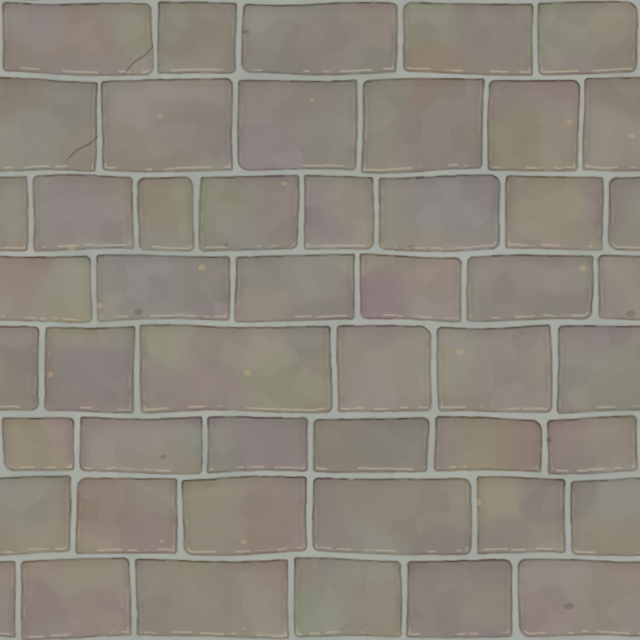
Write a WebGL 2 fragment shader that draws this texture.

```glsl
#version 300 es
precision highp float;

uniform vec2 u_resolution;
out vec4 fragColor;

const float TAU = 6.28319;

// Courses from bottom to top: lower edges, stones per course, first joint
const float LEVEL[9] = float[](0.0, .130, .258, .352, .495, .605, .729, .880, 1.0);
const float COUNT[8] = float[](5., 5., 6., 5., 5., 7., 5., 5.);
const float START[8] = float[](.029, .115, .0, .065, .147, .048, .155, .0);

vec3 hash(vec2 p) {
    vec3 q = fract(p.xyx * vec3(.1031, .1030, .0973));
    q += dot(q, q.yxz + 33.33);
    return fract((q.xxy + q.yzz) * q.zyx);
}

// Soft cellular noise: blended random colours, tiling after n cells
vec3 daubs(vec2 p, float n, float sharpness) {
    vec2 cell = floor(p * n), f = fract(p * n);
    vec3 sum = vec3(0);
    float total = 0.0;
    for (int y = -1; y <= 1; y++)
    for (int x = -1; x <= 1; x++) {
        vec2 o = vec2(x, y), id = mod(cell + o, n) + n;
        vec2 away = o + .15 + .7 * hash(id).xy - f;
        float weight = exp(-sharpness * dot(away, away));
        sum += weight * hash(id + 71.0);
        total += weight;
    }
    return sum / total;
}

// Position of the i-th upright joint in a course
float joint(int row, float i) {
    float k = mod(i, COUNT[row]);
    float shift = .58 * (hash(vec2(k + 3.0, row * 7 + 5)).x - .5) * step(.5, k);
    return START[row] + (i + shift) / COUNT[row];
}

float roundedBox(vec2 p, vec2 halfSize, float r) {
    vec2 a = abs(p) - halfSize + r;
    return length(max(a, 0.0)) + min(max(a.x, a.y), 0.0) - r;
}

float ridge(float x, float width) {
    return exp(-x * x / (width * width));
}

void main() {
    vec2 p = gl_FragCoord.xy / u_resolution;
    float px = 1.0 / min(u_resolution.x, u_resolution.y);

    // Slight hand-drawn wobble
    vec2 w = p + .0007 * sin(TAU * (p.yx * vec2(7, 5) + p * vec2(2, 3)));
    w.y = fract(w.y + .002 * sin(TAU * (3.0 * p.x + 2.0 * p.y)));

    // Find the course and the stone
    int row = 0;
    for (int k = 1; k < 8; k++) if (w.y >= LEVEL[k]) row = k;
    float i = floor((w.x - START[row]) * COUNT[row]);
    if (w.x < joint(row, i)) i--;
    else if (w.x >= joint(row, i + 1.0)) i++;
    vec2 low = vec2(joint(row, i), LEVEL[row]);
    vec2 high = vec2(joint(row, i + 1.0), LEVEL[row + 1]);
    vec2 id = vec2(mod(i, COUNT[row]) + 11.0, row * 9 + 4);
    vec3 h = hash(id), tint = hash(id + 40.0);

    // Layered paint daubs
    vec2 bend = p + .006 * sin(TAU * (p.yx * 9.0 + p * 4.0));
    vec3 broad = daubs(bend, 11.0, 9.0) - .5;
    vec3 mid = daubs(bend, 26.0, 30.0) - .5;
    vec3 fine = daubs(bend, 60.0, 14.0) - .5;

    // Slightly skewed block with uneven corners
    vec2 q = w - .5 * (low + high), size = .5 * (high - low) - .0034 - .0014 * h.z;
    q += q.yx * vec2(.05, .045) * (h.xy - .5);
    float corner = hash(id + 5.0 * sign(q)).x;
    float d = roundedBox(q, size, .004 + .016 * corner * corner * corner) + .0011 * fine.x;
    float stone = smoothstep(px, -px, d);

    // Muted stone colour
    vec3 color = vec3(.548, .518, .478) + .018 * (h.x - .5);
    color += vec3(.016, .014, .026) * (tint - .5);
    color += vec3(.030, .026, .036) * broad + .026 * broad.y + .024 * mid.x + .006 * fine.y;

    // Shaded upper bevel, thin dark rim, broken pale line low and at the sides
    float top = smoothstep(.022, .0, size.y - q.y);
    float bottom = smoothstep(.016, .006, q.y + size.y);
    float side = smoothstep(.016, .006, size.x - abs(q.x));
    color -= .030 * top + .022 * side * (1.0 - bottom);
    float rimStrength = mix(.055, .105, top) * (1.0 + 1.2 * fine.y);
    color -= rimStrength * ridge(d + .0015, .0019);
    float broken = smoothstep(-.12, .12, fine.z + .6 * mid.y);
    float glint = ridge(d + .0062 + .002 * mid.z, .0017) * broken * (.30 + .70 * bottom);
    color = mix(color, vec3(.72, .67, .58), .65 * glint * (1.0 - .85 * top));

    // Cracks near the right side of a few stones
    vec2 c = q - vec2(size.x, -.2 * size.y);
    float crackLine = abs(dot(c, vec2(.66, -.75)) + .0018 * sin(c.x * 150.0));
    float crack = smoothstep(.001 + px, .0004, crackLine) * smoothstep(.075, .05, length(c));
    color -= .10 * crack * step(.87, h.y);

    // Scattered pale chips and a few dark pits
    vec2 grid = p * 30.0, chipId = floor(grid) + 90.0;
    vec3 chipHash = hash(chipId);
    vec2 e = fract(grid) - .3 - .4 * chipHash.xy;
    float chipSize = .06 + .08 * hash(chipId + 8.0).x;
    float blob = length(e * vec2(.8, 1.1)) + .16 * fine.x;
    float chip = smoothstep(chipSize + 30.0 * px, chipSize - 30.0 * px, blob);
    color = mix(color, vec3(.69, .60, .48), .65 * chip * step(.975, chipHash.z));
    color -= .07 * chip * step(chipHash.z, .006);

    // Mortar
    vec3 mortar = vec3(.640, .652, .622) + .03 * broad.x + .02 * mid.y;
    mortar -= .035 * smoothstep(.003, .0, d);
    fragColor = vec4(mix(mortar, color, stone), 1.0);
}
```
